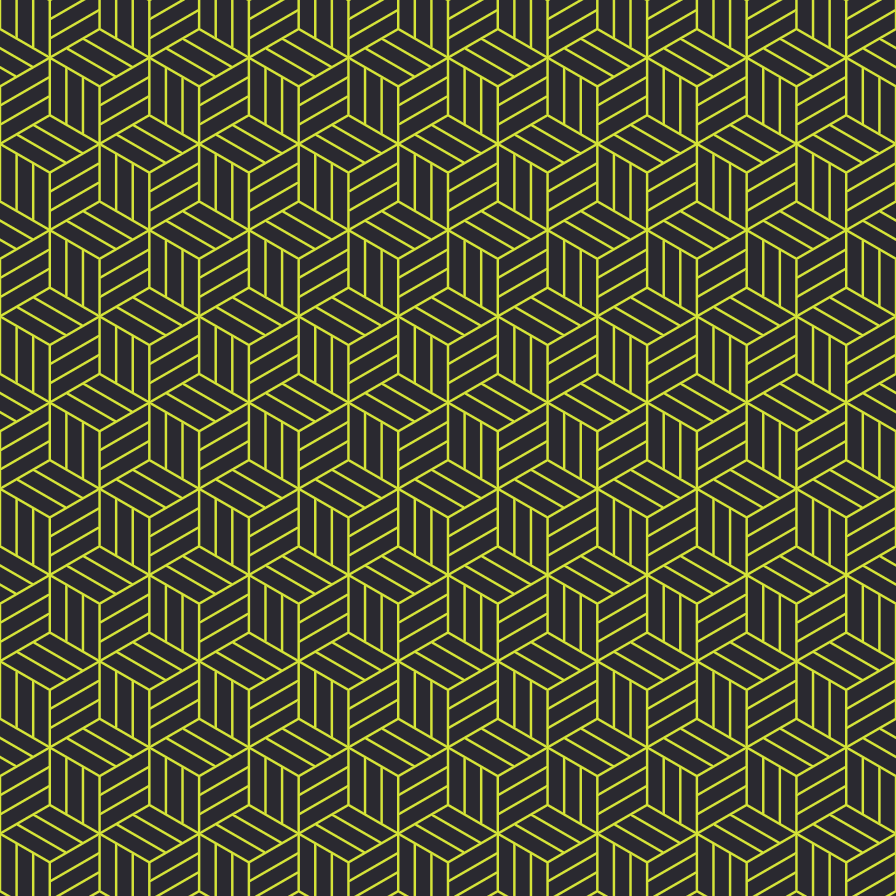
Give the GLSL for this pattern, as a Shadertoy shader.

```glsl
// Isometric stacked cubes drawn in thin lime lines on charcoal.
// The plane is folded into hexagons, each split into three rhombic faces;
// every face carries its outline plus two hatch lines along one of its sides.

const float COLUMNS = 9.0;                   // cubes across the canvas
const vec2 STAR = vec2(4.0, 4.0904);         // a six-way junction, in cube widths
const float LINE_WIDTH = 0.0248;             // in cube widths
const float STRIPES = 3.0;                   // bands per face
const vec3 GROUND = vec3(0.163, 0.160, 0.188);
const vec3 LIME = vec3(0.835, 0.895, 0.220);

const float ROOT3 = 1.7320508;
const float FACE_HEIGHT = 0.5;               // between opposite sides of a face

// Offset from the centre of the nearest pointy-top hexagon of width 1.
vec2 hexFold(vec2 p) {
    vec2 cell = vec2(1.0, ROOT3);
    vec2 a = mod(p + 0.5 * cell, cell) - 0.5 * cell;
    vec2 b = mod(p, cell) - 0.5 * cell;
    return dot(a, a) < dot(b, b) ? a : b;
}

// Distances from two adjoining sides of the face: x across the hatching, y along it.
vec2 faceCoords(vec2 q) {
    float a = q.x;
    float b = dot(q, vec2(0.5, 0.5 * ROOT3));
    float c = b - a;
    if (b >= 0.0 && c >= 0.0) return vec2(b, c);   // top
    if (a < 0.0) return vec2(-a, -b);              // left
    return vec2(-c, a);                            // right
}

// Distance to the nearest line, with lines repeating at the given spacing.
float lineDistance(float x, float spacing) {
    return abs(x - spacing * round(x / spacing));
}

void mainImage(out vec4 fragColor, in vec2 fragCoord) {
    float pixel = COLUMNS / iResolution.x;
    vec2 cubeCentre = STAR + vec2(0.5, -0.5 / ROOT3);
    vec2 face = faceCoords(hexFold(fragCoord * pixel - cubeCentre));

    float hatch = lineDistance(face.x, FACE_HEIGHT / STRIPES);
    float sides = lineDistance(face.y, FACE_HEIGHT);
    float d = min(hatch, sides);

    // Linear pixel coverage keeps the thin lines even.
    float ink = clamp((0.5 * LINE_WIDTH - d) / pixel + 0.5, 0.0, 1.0);
    fragColor = vec4(mix(GROUND, LIME, ink), 1.0);
}
```
